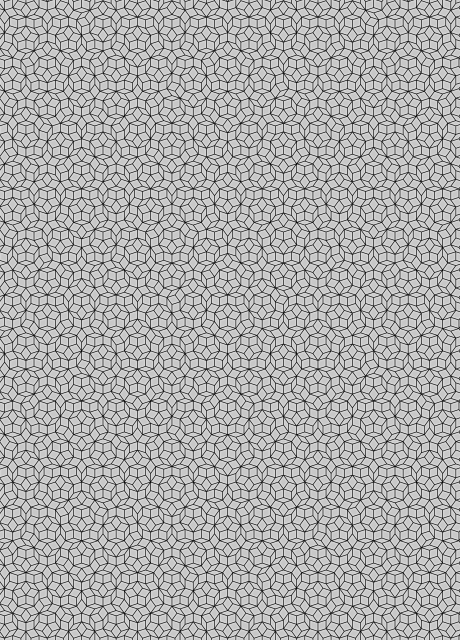
This pattern is drawn by a Shadertoy shader. Its source:

```glsl
// Penrose rhombus tiling: thin black outlines on pale grey tiles.
// Each sample descends through Robinson triangles split by the golden ratio;
// the two legs of the last triangle are rhombus edges, its base is a diagonal.

#define EDGE 0.0186         // rhombus side, in canvas widths
#define LINE_WIDTH 0.077    // outline width, in rhombus sides
#define LEVELS 12           // number of subdivisions
#define AXIS_X 0.495        // vertical mirror axis, in canvas widths
#define APEX_DEPTH 3.0      // distance of the wheel centre below the canvas
#define SAMPLES 3           // antialiasing samples per axis
#define FACE_GREY 0.785
#define RIM_GREY 0.835
#define LINE_GREY 0.03

const float PHI = 1.618034;

float cross2(vec2 a, vec2 b) { return a.x * b.y - a.y * b.x; }

// True if p lies on the same side of line ab as the reference point
bool sameSide(vec2 p, vec2 a, vec2 b, vec2 reference) {
    return cross2(b - a, p - a) * cross2(b - a, reference - a) > 0.0;
}

float segmentDistance(vec2 p, vec2 a, vec2 b) {
    vec2 ab = b - a;
    float t = clamp(dot(p - a, ab) / dot(ab, ab), 0.0, 1.0);
    return length(p - a - t * ab);
}

// Distance from p to the outline of its rhombus, in rhombus sides
float penroseDistance(vec2 p) {
    // One acute wedge of a ten-part wheel, one leg on the mirror axis
    float leg = EDGE * pow(PHI, float(LEVELS));
    float wedge = radians(36.0);
    vec2 a = vec2(0.0);
    vec2 b = vec2(0.0, leg);
    vec2 c = leg * vec2(sin(wedge), cos(wedge));
    bool acute = true;

    for (int i = 0; i < LEVELS; i++) {
        vec2 oldA = a, oldB = b, oldC = c;
        if (acute) {
            vec2 q = a + (b - a) / PHI;
            acute = sameSide(p, q, c, b);
            if (acute) { a = oldC; b = q; c = oldB; }
            else       { a = q; b = oldC; c = oldA; }
        } else {
            vec2 q = b + (a - b) / PHI;
            vec2 r = b + (c - b) / PHI;
            a = r;
            if (sameSide(p, r, oldA, oldC))   { b = oldC; c = oldA; }
            else if (sameSide(p, q, r, oldB)) { a = q; b = r; c = oldB; }
            else { b = q; c = oldA; acute = true; }
        }
    }
    return min(segmentDistance(p, a, b), segmentDistance(p, a, c)) / EDGE;
}

// Grey of one sample: outline over a face with a faintly lighter rim
float shade(vec2 p, float softness) {
    float d = penroseDistance(p);
    float face = mix(RIM_GREY, FACE_GREY, smoothstep(0.15, 0.24, d));
    float halfWidth = 0.5 * LINE_WIDTH;
    float ink = 1.0 - smoothstep(halfWidth - softness, halfWidth + softness, d);
    return mix(face, LINE_GREY, ink);
}

void mainImage(out vec4 fragColor, in vec2 fragCoord) {
    float samples = float(SAMPLES);
    float softness = 0.5 / (samples * iResolution.x * EDGE);
    float grey = 0.0;

    // Average a grid of samples inside the pixel
    for (int y = 0; y < SAMPLES; y++)
    for (int x = 0; x < SAMPLES; x++) {
        vec2 offset = (vec2(x, y) + 0.5) / samples - 0.5;
        vec2 p = (fragCoord + offset) / iResolution.x;
        p = vec2(abs(p.x - AXIS_X), p.y + APEX_DEPTH);
        grey += shade(p, softness);
    }
    fragColor = vec4(vec3(grey / (samples * samples)), 1.0);
}
```
